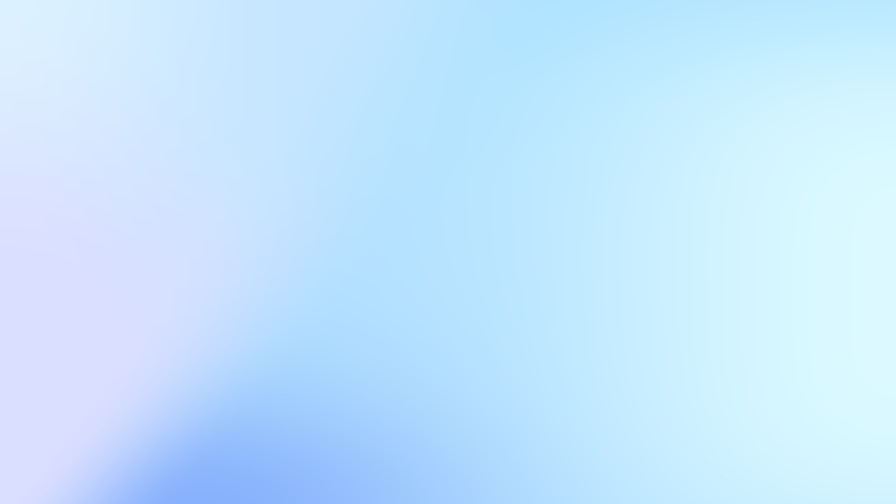
This background is drawn by a WebGL 1 fragment shader. Its source:

```glsl
precision highp float;
// Soft pastel sky gradient: lavender haze at left, blue glow below, aqua light at right.

#define BLUE_CENTER vec2(0.22, -0.02)
#define BLUE_SIZE   vec2(0.33, 0.25)
#define AQUA_CENTER vec2(1.0, 0.42)
#define AQUA_SIZE   vec2(0.38, 0.56)
#define HAZE_SOFT_LOW  0.10
#define HAZE_SOFT_HIGH 0.15

uniform vec2 u_resolution;

const vec3 SKY_LOW  = vec3(0.690, 0.875, 1.000);
const vec3 SKY_HIGH = vec3(0.665, 0.880, 1.000);
const vec3 BLUE     = vec3(0.525, 0.690, 0.988);
const vec3 AQUA     = vec3(0.860, 0.978, 1.000);
const vec3 LAVENDER = vec3(0.860, 0.874, 1.000);
const vec3 ICE      = vec3(0.862, 0.945, 1.000);
const vec3 PALE_SKY = vec3(0.775, 0.902, 1.000);

// Sky with a round blue glow and a flatter-topped aqua glow.
vec3 skyColor(vec2 uv) {
    vec3 color = mix(SKY_LOW, SKY_HIGH, smoothstep(0.5, 1.0, uv.y));
    vec2 blueOffset = (uv - BLUE_CENTER) / BLUE_SIZE;
    color = mix(color, BLUE, exp(-dot(blueOffset, blueOffset)));

    vec2 aquaOffset = (uv - AQUA_CENTER) / AQUA_SIZE;
    vec2 aquaSquared = aquaOffset * aquaOffset;
    float aqua = exp(-aquaSquared.x - aquaSquared.y * aquaSquared.y);
    return mix(color, AQUA, aqua);
}

// Haze turns icy toward the top and bluer toward its edge.
vec3 hazeColor(vec2 uv) {
    vec3 color = mix(LAVENDER, ICE, smoothstep(0.45, 1.0, uv.y));
    float drift = smoothstep(0.0, 0.35, uv.x) * smoothstep(0.15, 0.8, uv.y);
    return mix(color, PALE_SKY, drift);
}

// Coverage of the haze, bounded by a gently bending diagonal.
float hazeMask(vec2 uv) {
    float edge = 0.10 + uv.y * (0.50 - 0.10 * uv.y);
    float softness = mix(HAZE_SOFT_LOW, HAZE_SOFT_HIGH, uv.y);
    return 1.0 - smoothstep(-softness, softness, uv.x - edge);
}

void main() {
    vec2 uv = gl_FragCoord.xy / u_resolution;
    vec3 color = mix(skyColor(uv), hazeColor(uv), hazeMask(uv));
    gl_FragColor = vec4(color, 1.0);
}
```
